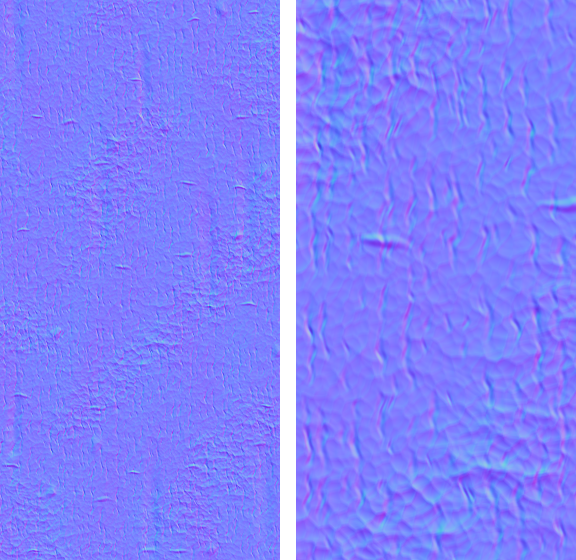
Left, the full canvas; right, a detail of the centre.
Give the GLSL for this texture map, as a Shadertoy shader.

```glsl
vec2 hash2(vec2 cell) {
    vec3 q = fract(cell.xyx * vec3(0.1031, 0.1030, 0.0973));
    q += dot(q, q.yzx + 33.33);
    return fract((q.xx + q.yz) * q.zy);
}

// Cellular noise: squared distance to the nearest scattered point
float cellular(vec2 p) {
    vec2 cell = floor(p);
    float nearest = 2.0;
    for (int j = -1; j <= 1; j++)
    for (int i = -1; i <= 1; i++) {
        vec2 id = cell + vec2(i, j);
        vec2 d = id + hash2(id) - p;
        nearest = min(nearest, dot(d, d));
    }
    return nearest;
}

// Soft elongated marks, one per grid cell; low scatter lines them up in columns
float strokes(vec2 p, vec2 grid, vec2 halfSize, float chance, float scatter, float bend) {
    vec2 cell = floor(p * grid);
    float mark = 0.0;
    for (int j = -1; j <= 1; j++)
    for (int i = -1; i <= 1; i++) {
        vec2 id = cell + vec2(i, j);
        vec2 rnd = hash2(id + 41.0);
        vec2 pick = hash2(id + 137.0);
        float column = hash2(vec2(id.x, 7.0)).x;
        vec2 centre = 0.2 + 0.6 * vec2(mix(column, rnd.x, scatter), rnd.y);
        vec2 q = p - (id + centre) / grid;
        q.x += bend * q.y * q.y;
        float d = length(q / (halfSize * mix(0.65, 1.1, pick.y)));
        float shape = 1.0 - smoothstep(0.0, 1.0, d);
        mark = max(mark, shape * step(pick.x, chance));
    }
    return mark;
}

// Layered sines: broad bands where the surface is rougher
float roughness(vec2 p) {
    float s = sin(p.y * 9.0 + 2.0 * sin(p.x * 5.0))
            + sin(p.x * 11.0 - p.y * 6.0 + 1.5 * sin(p.y * 4.0))
            + 0.6 * sin(p.y * 23.0 + 3.0 * sin(p.x * 8.0));
    return smoothstep(-0.6, 2.0, s);
}

// Layered sines: slow lean of the surface, stretched along the grain
float lean(vec2 p) {
    return 0.4 * sin(p.x * 19.0 + 1.3 * sin(p.y * 3.0))
         + 0.3 * sin(p.x * 43.0 + 2.0 * sin(p.y * 5.0) + 1.0)
         + 0.5 * sin(p.y * 11.0 + 3.0 * sin(p.x * 9.0));
}

// Wavering of the grain, with a jagged fine part
vec2 waver(vec2 p) {
    float x = 0.008 * sin(p.y * 6.0 + 3.0 * sin(p.x * 5.0))
            + 0.0028 * sin(p.y * 53.0 + p.x * 20.0)
            + 0.0016 * sin(p.y * 139.0 + 4.0 * sin(p.x * 37.0))
            + 0.0008 * sin(p.y * 271.0 + 5.0 * sin(p.x * 61.0));
    float y = 0.005 * sin(p.x * 31.0 + p.y * 17.0)
            + 0.0014 * sin(p.x * 127.0 + 4.0 * sin(p.y * 29.0));
    return p + vec2(x, y);
}

float barkHeight(vec2 p) {
    float rough = roughness(p);
    vec2 w = waver(p);

    // Fine grain, lumps and crosswise wrinkles
    float h = mix(0.0011, 0.0022, rough) * cellular(w * vec2(95.0, 80.0));
    h += mix(0.0014, 0.0032, rough) * cellular(w * vec2(30.0, 34.0) + 9.0);
    h += 0.0026 * rough * cellular(w * vec2(17.0, 44.0) + 23.0);

    // Long shallow troughs along the grain
    h -= 0.0055 * strokes(w, vec2(5.0, 1.4), vec2(0.042, 0.36), 0.55, 1.0, 0.0);

    // Broken upright cracks, long and short
    h -= 0.0023 * strokes(w, vec2(33.0, 14.0), vec2(0.0058, 0.044), 0.72, 0.12, 0.0);
    h -= 0.0016 * strokes(w + 0.37, vec2(49.0, 30.0), vec2(0.0050, 0.018), 0.45, 0.3, 0.0);

    // Curved crosswise ridges and rounded knots
    h += 0.0032 * strokes(w.yx, vec2(8.0, 5.0), vec2(0.009, 0.042), 0.32, 1.0, 5.0);
    h += 0.0045 * strokes(w + 0.71, vec2(5.0, 5.0), vec2(0.030, 0.040), 0.25, 1.0, 0.0);
    return h;
}

// Surface normal from central differences; relief scales each axis
vec3 surfaceNormal(vec2 p, float reach, vec2 relief, vec2 tilt) {
    vec2 e = vec2(reach, 0.0);
    vec2 slope = vec2(barkHeight(p + e.xy) - barkHeight(p - e.xy),
                      barkHeight(p + e.yx) - barkHeight(p - e.yx)) / (2.0 * reach);
    return normalize(vec3(tilt * lean(p) - slope * relief, 1.0));
}

void mainImage(out vec4 fragColor, in vec2 fragCoord) {
    vec2 p = fragCoord / iResolution.x;
    vec3 normal = surfaceNormal(p, 0.0026, vec2(0.65, 1.2), vec2(0.045, -0.045));
    fragColor = vec4(0.5 + 0.5 * normal - vec3(0.005, 0.004, 0.0), 1.0);
}
```
